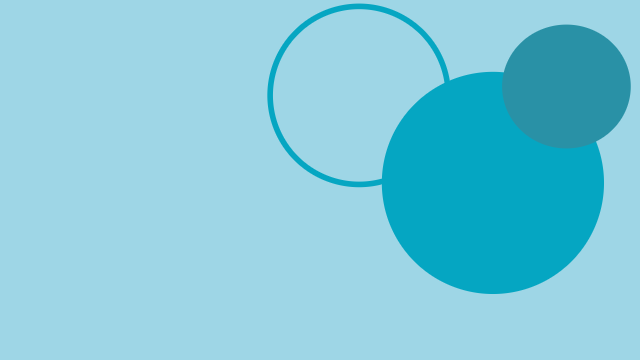
Give the GLSL for this background, as a WebGL 2 fragment shader.

```glsl
#version 300 es
precision highp float;
// Flat pale blue backdrop with a thin ring, a large disc and a small oval at the upper right.

uniform vec2 u_resolution;
out vec4 outColor;

float circleDistance(vec2 p, vec2 center, float radius) {
    return length(p - center) - radius;
}

// Approximate ellipse distance, accurate near the edge
float ellipseDistance(vec2 p, vec2 center, vec2 radii) {
    vec2 q = (p - center) / radii;
    float k = length(q);
    return k * (k - 1.0) / max(length(q / radii), 0.0001);
}

// Coverage over one pixel around the edge
float coverage(float dist) {
    return clamp(0.5 - dist * u_resolution.y, 0.0, 1.0);
}

void main() {
    // Units of canvas height, origin at the lower left
    vec2 p = gl_FragCoord.xy / u_resolution.y;

    vec3 paleBlue = vec3(0.62, 0.84, 0.90);
    vec3 cyan = vec3(0.02, 0.65, 0.76);
    vec3 teal = vec3(0.16, 0.57, 0.65);

    float ring = abs(circleDistance(p, vec2(0.9977, 0.735), 0.2473)) - 0.0078;
    float disc = circleDistance(p, vec2(1.3692, 0.4919), 0.3086);
    float oval = ellipseDistance(p, vec2(1.5734, 0.7597), vec2(0.1787, 0.172));

    // Layers from back to front
    vec3 color = mix(paleBlue, cyan, coverage(min(ring, disc)));
    color = mix(color, teal, coverage(oval));
    outColor = vec4(color, 1.0);
}
```
